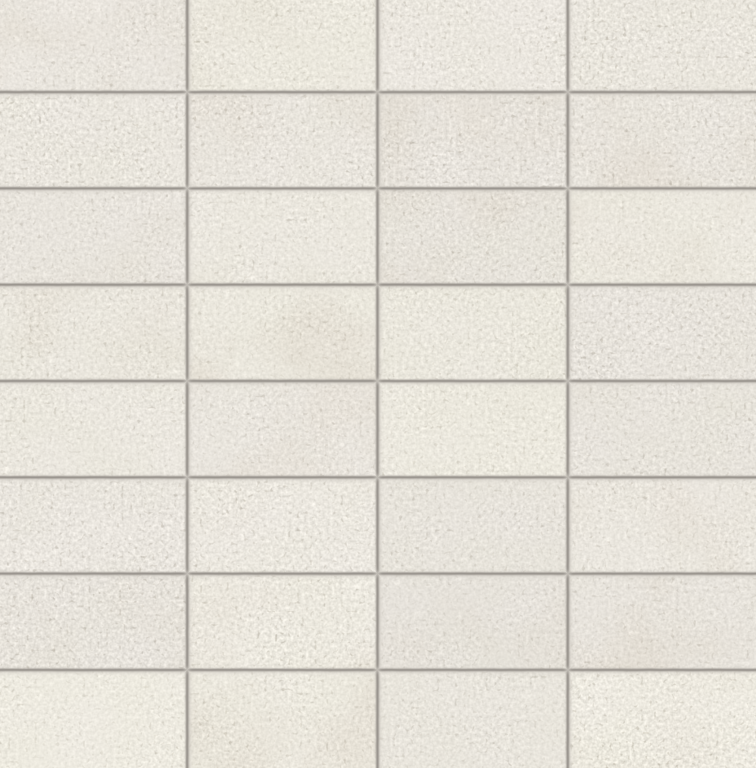
Give the GLSL for this texture, as a Shadertoy shader.

```glsl
// Stacked pale stone tiles, four across and eight down, with fine grain and thin shaded joints.

#define TILE_COUNT   vec2(4.0, 8.0)
#define TILE_PITCH   vec2(0.2517, 0.1254)
#define GRID_CENTRE  vec2(0.4993, 0.5039)
#define JOINT_WIDTH  0.0022
#define GRAIN_SCALE  205.0
#define GRAIN_DEPTH  0.075
#define PIT_DEPTH    0.085
#define CREAM        vec3(0.923, 0.911, 0.868)
#define PALE_GREY    vec3(0.902, 0.886, 0.858)
#define BEIGE        vec3(0.870, 0.842, 0.795)
#define GROUT        vec3(0.845, 0.828, 0.798)
#define SHADOW       vec3(0.605, 0.585, 0.560)

// Two random values in 0..1 for a lattice point
vec2 hash2(vec2 p) {
    vec3 h = fract(p.xyx * vec3(0.1031, 0.1030, 0.0973));
    h += dot(h, h.yzx + 33.33);
    return fract((h.xx + h.yz) * h.zy);
}

float cornerSlope(vec2 cell, vec2 offset) {
    float angle = 6.28318 * hash2(cell).x;
    return dot(vec2(cos(angle), sin(angle)), offset);
}

// Gradient noise, roughly -0.7..0.7
float gradientNoise(vec2 p) {
    vec2 i = floor(p), f = p - i;
    vec2 u = f * f * f * (f * (f * 6.0 - 15.0) + 10.0);
    vec2 e = vec2(0.0, 1.0);
    float low = mix(cornerSlope(i, f), cornerSlope(i + e.yx, f - e.yx), u.x);
    float high = mix(cornerSlope(i + e, f - e), cornerSlope(i + 1.0, f - 1.0), u.x);
    return mix(low, high, u.y);
}

float fbm(vec2 p) {
    float sum = 0.0, gain = 0.6;
    for (int octave = 0; octave < 4; octave++) {
        sum += gain * gradientNoise(p);
        p = mat2(1.6, 1.2, -1.2, 1.6) * p + 17.3;
        gain *= 0.5;
    }
    return sum;
}

// Mottled, pitted face of one tile
vec3 tileFace(vec2 p, vec2 id) {
    vec2 tone = hash2(id + 11.0), wear = hash2(id + 47.0);
    vec2 q = p + 3.0 * hash2(id + 83.0);

    // Broad tint, cloudy patches and occasional warm stains
    float cloud = fbm(q * vec2(9.0, 12.0));
    vec3 colour = mix(CREAM, PALE_GREY, clamp(tone.x + 0.8 * cloud, 0.0, 1.0));
    float stain = smoothstep(0.0, 0.55, fbm(q * 7.0 + 5.0) + 0.35 * wear.x - 0.1);
    colour = mix(colour, BEIGE, 0.5 * stain * wear.x);
    colour += 0.018 * (tone.y - 0.5) + 0.025 * cloud;

    // Fine grain, stronger in rough patches
    float rough = 0.75 + 0.35 * wear.y + 0.7 * fbm(q * 14.0 + 31.0);
    float grain = gradientNoise(q * GRAIN_SCALE)
                + 0.6 * gradientNoise(q * GRAIN_SCALE * 1.75 + 9.0);
    colour += GRAIN_DEPTH * rough * grain;

    // Small dark pits and a few pale flecks
    float pit = smoothstep(0.2, 0.6, gradientNoise(q * GRAIN_SCALE * 0.85 + 61.0));
    float fleck = smoothstep(0.38, 0.6, gradientNoise(q * 75.0 + 23.0));
    colour -= PIT_DEPTH * rough * pit * vec3(0.95, 1.0, 1.08);
    return colour + 0.03 * fleck + 0.006;
}

void mainImage(out vec4 fragColor, in vec2 fragCoord) {
    vec2 uv = fragCoord / iResolution.xy;
    vec2 grid = (uv - GRID_CENTRE) / TILE_PITCH + 0.5 * TILE_COUNT;
    vec2 id = clamp(floor(grid), vec2(0.0), TILE_COUNT - 1.0);

    // Signed distance to the nearest inner joint on each axis
    vec2 joint = clamp(floor(grid + 0.5), vec2(1.0), TILE_COUNT - 1.0);
    vec2 d = (grid - joint) * TILE_PITCH;
    d += 0.0003 * vec2(gradientNoise(uv.yx * 60.0), gradientNoise(uv * 60.0 + 40.0));

    vec3 colour = tileFace(uv * vec2(iResolution.x / iResolution.y, 1.0), id);

    // Pale grout beside each joint, on the side away from the shaded edge
    vec2 pale = (d - vec2(0.0022, -0.0018)) / (1.7 * JOINT_WIDTH);
    vec2 groutBand = exp(-pale * pale);
    colour = mix(colour, GROUT, 0.6 * max(groutBand.x, groutBand.y));

    // Shadow line, lifted where joints cross at the rounded corners
    vec2 dark = d / (JOINT_WIDTH * vec2(1.05, 0.95));
    vec2 shade = exp(-dark * dark);
    float crossing = exp(-dot(d, d) / 0.000016);
    float shadow = max(shade.x, shade.y) * (1.0 - 0.55 * crossing);
    colour = mix(colour, SHADOW, shadow);

    fragColor = vec4(clamp(colour, 0.0, 1.0), 1.0);
}
```
